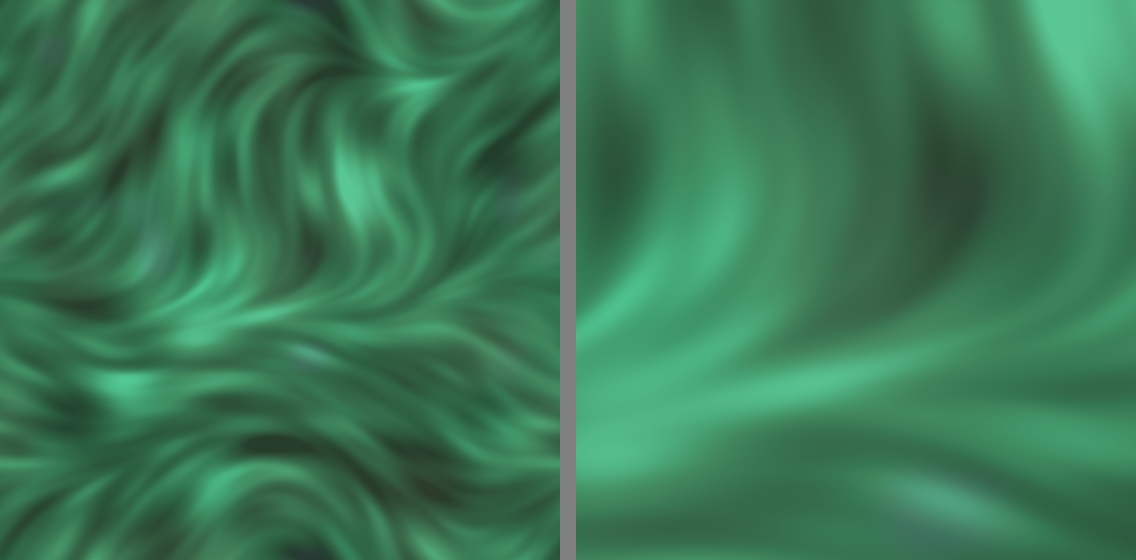
Left: the whole. Right: its middle third, enlarged.
Reproduce this texture procedurally as a WebGL 1 fragment shader.

```glsl
precision highp float;
// Flowing green satin: wrapping value noise is smeared along the curved
// streamlines of a smooth angle field (line integral convolution), then
// the smeared value is mapped through a ramp of greens. Tiles on all sides.

uniform vec2 u_resolution;

const int STEPS = 13;            // samples on each side of the point
const float STEP_LENGTH = 0.0075;
const float SMEAR = 0.037;       // Gaussian radius along the streamline

float hash(vec2 cell, float seed) {
  return fract(sin(dot(cell, vec2(127.1, 311.7)) + seed * 74.7) * 43758.5453);
}

// Value noise with a whole number of cells across the tile.
float wrapNoise(vec2 p, float cells, float seed) {
  vec2 q = p * cells;
  vec2 f = fract(q);
  vec2 low = mod(floor(q), cells);
  vec2 high = mod(low + 1.0, cells);
  f = f * f * f * (f * (f * 6.0 - 15.0) + 10.0);
  float bottom = mix(hash(low, seed), hash(vec2(high.x, low.y), seed), f.x);
  float top = mix(hash(vec2(low.x, high.y), seed), hash(high, seed), f.x);
  return mix(bottom, top, f.y);
}

vec2 flowDirection(vec2 p) {
  float angle = 0.5 + 4.2 * (wrapNoise(p, 3.0, 3.0) - 0.5);
  angle += 0.5 * (wrapNoise(p, 7.0, 8.0) - 0.5);
  return vec2(cos(angle), sin(angle));
}

// Broad, medium and fine grains, centred on zero.
float grain(vec2 p) {
  return 0.25 * (wrapNoise(p, 9.0, 1.0) - 0.5)
       + 0.62 * (wrapNoise(p, 25.0, 2.0) - 0.5)
       + 0.44 * (wrapNoise(p, 46.0, 5.0) - 0.5);
}

// Weighted sum of grain along one half of a streamline: (sum, weight).
vec2 smearHalf(vec2 start, float side) {
  vec2 p = start;
  vec2 total = vec2(0.0);
  for (int i = 1; i <= STEPS; i++) {
    p += side * STEP_LENGTH * flowDirection(p);
    float along = float(i) * STEP_LENGTH / SMEAR;
    float weight = exp(-0.5 * along * along);
    total += weight * vec2(grain(p), 1.0);
  }
  return total;
}

float smearedGrain(vec2 p) {
  vec2 total = vec2(grain(p), 1.0) + smearHalf(p, 1.0) + smearHalf(p, -1.0);
  return total.x / total.y;
}

vec3 blend(vec3 color, vec3 next, float from, float to, float tone) {
  return mix(color, next, clamp((tone - from) / (to - from), 0.0, 1.0));
}

// Ramp over a tone measured in standard deviations.
vec3 satinColor(float tone) {
  vec3 color = vec3(0.15, 0.24, 0.17);
  color = blend(color, vec3(0.18, 0.33, 0.23), -2.8, -1.5, tone);
  color = blend(color, vec3(0.19, 0.38, 0.26), -1.5, -0.7, tone);
  color = blend(color, vec3(0.21, 0.42, 0.29), -0.7, -0.05, tone);
  color = blend(color, vec3(0.22, 0.47, 0.33), -0.05, 0.55, tone);
  color = blend(color, vec3(0.25, 0.52, 0.36), 0.55, 1.2, tone);
  color = blend(color, vec3(0.27, 0.60, 0.42), 1.2, 1.95, tone);
  return blend(color, vec3(0.34, 0.78, 0.58), 1.95, 3.4, tone);
}

// Faint warm and cool patches.
vec3 tint(vec2 p) {
  float warm = wrapNoise(p, 8.0, 11.0) - 0.5;
  float cool = smoothstep(0.78, 1.0, wrapNoise(p, 11.0, 13.0));
  return warm * vec3(0.05, -0.01, 0.0) + cool * vec3(0.03, -0.02, 0.04);
}

void main() {
  vec2 uv = gl_FragCoord.xy / u_resolution;
  float tone = smearedGrain(uv) / 0.1 - 0.12;
  gl_FragColor = vec4(satinColor(tone) + tint(uv), 1.0);
}
```
